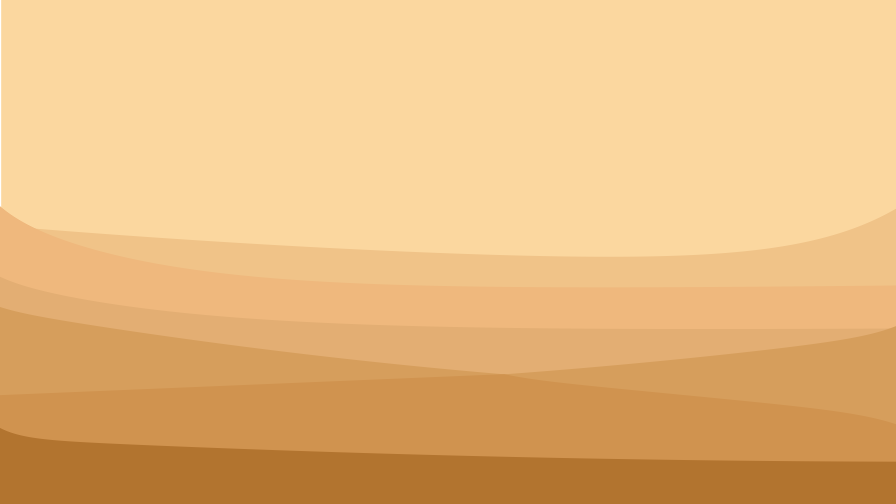
Reproduce this background procedurally as a Shadertoy shader.

```glsl
// Layered desert dunes with soft, curling ridges under a pale sand-coloured sky.

const vec3 SKY         = vec3(0.984, 0.843, 0.624);
const vec3 MARGIN      = vec3(1.0);
const vec3 FAR_DUNE    = vec3(0.941, 0.765, 0.533);
const vec3 PEACH_DUNE  = vec3(0.937, 0.722, 0.490);
const vec3 TAN_DUNE    = vec3(0.890, 0.682, 0.451);
const vec3 OCHRE_DUNE  = vec3(0.840, 0.620, 0.360);
const vec3 AMBER_DUNE  = vec3(0.816, 0.576, 0.310);
const vec3 BROWN_DUNE  = vec3(0.700, 0.455, 0.184);

const float MARGIN_WIDTH = 0.0013; // thin light strip beside the sky
const float EDGE_CURL    = 40.0;   // sharpness of the upturn at the left edge
const float CREST_X      = 0.56;   // where the front slopes meet

// Quadratic sweep: start depth, slope and bend.
float sweep(float x, vec3 shape) {
    return shape.x + x * (shape.y + x * shape.z);
}

// Upturn that fades with distance from an edge.
float curl(float distanceIn, float size, float sharpness) {
    return size * exp(-sharpness * distanceIn);
}

// Fills everything deeper than the ridge, with a pixel-wide smooth edge.
void paintDune(inout vec3 color, vec3 duneColor, float depth, float ridge) {
    float coverage = clamp((depth - ridge) * iResolution.y + 0.5, 0.0, 1.0);
    color = mix(color, duneColor, coverage);
}

void mainImage(out vec4 fragColor, in vec2 fragCoord) {
    vec2 uv = fragCoord / iResolution.xy;
    float left = uv.x;
    float right = 1.0 - uv.x;
    float depth = 1.0 - uv.y; // measured down from the top

    // Sky and its left margin
    float inside = clamp((left - MARGIN_WIDTH) * iResolution.x + 0.5, 0.0, 1.0);
    vec3 color = mix(MARGIN, SKY, inside);

    // Distant dunes
    float farRidge = sweep(left, vec3(0.448, 0.147, -0.072)) - curl(right, 0.109, 9.5);
    float peachRidge = sweep(left, vec3(0.588, -0.021, 0.0))
                     - curl(left, 0.163, 5.6) - curl(left, 0.016, EDGE_CURL);
    float tanRidge = sweep(left, vec3(0.667, -0.014, 0.0))
                   - curl(left, 0.109, 4.5) - curl(left, 0.009, EDGE_CURL);

    // Two ochre slopes meeting in a valley
    float ochreLeft = sweep(left, vec3(0.616, 0.300, -0.133)) - curl(left, 0.007, EDGE_CURL);
    float ochreRight = sweep(right, vec3(0.663, 0.233, -0.116)) - curl(right, 0.016, 30.0);
    float ochreRidge = min(ochreLeft, ochreRight);

    // Amber dune peaking at that valley
    float amberLeft = sweep(left, vec3(0.784, -0.074, 0.0));
    float amberRight = sweep(left, vec3(0.654, 0.170, 0.0))
                     + curl(right, 0.0177, 24.0) - curl(left - CREST_X, 0.008, 30.0);
    float amberRidge = max(amberLeft, amberRight);

    // Foreground
    float brownRidge = sweep(left, vec3(0.870, 0.088, -0.042)) - curl(left, 0.021, EDGE_CURL);

    // Paint from back to front
    paintDune(color, FAR_DUNE, depth, farRidge);
    paintDune(color, PEACH_DUNE, depth, peachRidge);
    paintDune(color, TAN_DUNE, depth, tanRidge);
    paintDune(color, OCHRE_DUNE, depth, ochreRidge);
    paintDune(color, AMBER_DUNE, depth, amberRidge);
    paintDune(color, BROWN_DUNE, depth, brownRidge);

    fragColor = vec4(color, 1.0);
}
```
